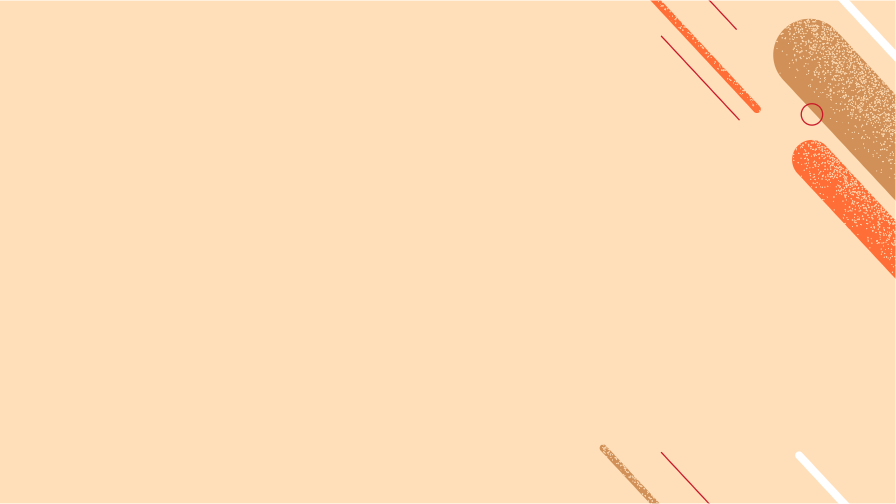
This background is drawn by a Shadertoy shader. Its source:

```glsl
#define CREAM vec3(1.0, 0.875, 0.73)
#define TAN vec3(0.815, 0.565, 0.34)
#define ORANGE vec3(1.0, 0.43, 0.21)
#define RED vec3(0.79, 0.10, 0.16)
#define WHITE vec3(1.0)
#define AXIS vec2(0.681, -0.732)
#define GRAIN_CELLS 330.0
#define HAIRLINE 0.0013
#define TO_EDGE 0.4

vec3 hash3(vec2 p) {
    vec3 q = fract(p.xyx * vec3(0.1031, 0.103, 0.0973));
    q += dot(q, q.yxz + 33.33);
    return fract((q.xxy + q.yzz) * q.zyx);
}

// Coverage of a region from its signed distance, one pixel soft
float cover(float dist) {
    return clamp(0.5 - dist * iResolution.y, 0.0, 1.0);
}

// Capsule that runs from start along the shared axis
float capsule(vec2 p, vec2 start, float len, float radius) {
    vec2 d = p - start;
    return length(d - AXIS * clamp(dot(d, AXIS), 0.0, len)) - radius;
}

// Cellular speckles: each cell holds a dot with the given probability
float speckles(vec2 p, float density) {
    vec2 g = p * GRAIN_CELLS;
    vec2 cell = floor(g);
    float amount = 0.0;
    float soft = 0.5 * GRAIN_CELLS / iResolution.y;
    for (int y = -1; y <= 1; y++)
    for (int x = -1; x <= 1; x++) {
        vec2 id = cell + vec2(x, y);
        vec3 h = hash3(id);
        float size = mix(0.35, 0.62, fract(h.z * 7.0));
        float spot = 1.0 - smoothstep(size - soft, size + soft, length(g - id - h.xy));
        amount = max(amount, spot * step(h.z, density));
    }
    return amount;
}

// Capsule whose speckles thicken from its lower to its upper side
void grainyBar(inout vec3 color, vec2 p, vec2 start, float len, float radius,
               vec3 ink, vec2 densityRange) {
    float side = dot(p - start, vec2(-AXIS.y, AXIS.x)) / radius;
    float density = mix(densityRange.x, densityRange.y, smoothstep(-1.0, 1.0, side));
    vec3 fill = mix(ink, CREAM, 0.85 * speckles(p, density));
    color = mix(color, fill, cover(capsule(p, start, len, radius)));
}

void mainImage(out vec4 fragColor, in vec2 fragCoord) {
    vec2 p = fragCoord / iResolution.y;
    float right = iResolution.x / iResolution.y;
    vec3 color = CREAM;

    // Grainy bars
    grainyBar(color, p, vec2(1.606, 0.891), TO_EDGE, 0.0718, TAN, vec2(0.0, 0.5));
    grainyBar(color, p, vec2(1.611, 0.683), TO_EDGE, 0.0394, ORANGE, vec2(0.06, 0.42));
    grainyBar(color, p, vec2(1.292, 1.009), 0.308, 0.0078, ORANGE, vec2(0.0, 0.3));
    grainyBar(color, p, vec2(1.197, 0.111), TO_EDGE, 0.0072, TAN, vec2(0.1, 0.5));

    // White bars
    float white = min(capsule(p, vec2(1.667, 1.007), TO_EDGE, 0.008),
                      capsule(p, vec2(1.5856, 0.0965), TO_EDGE, 0.0078));
    color = mix(color, WHITE, cover(white));

    // Red hairlines: start and length
    vec3 lines[3] = vec3[3](vec3(1.407, 1.0, 0.079),
                            vec3(1.3125, 0.928, 0.226),
                            vec3(1.3125, 0.102, 0.2));
    float red = abs(length(p - vec2(1.611, 0.773)) - 0.0212) - HAIRLINE;
    for (int i = 0; i < 3; i++)
        red = min(red, capsule(p, lines[i].xy, lines[i].z, HAIRLINE));
    color = mix(color, RED, cover(red));

    // Pale rim along the top, bottom and right
    float rim = min(min(p.y, 1.0 - p.y), right - p.x);
    color = mix(color, WHITE, 0.6 * cover(rim - 0.0017));

    fragColor = vec4(color, 1.0);
}
```
